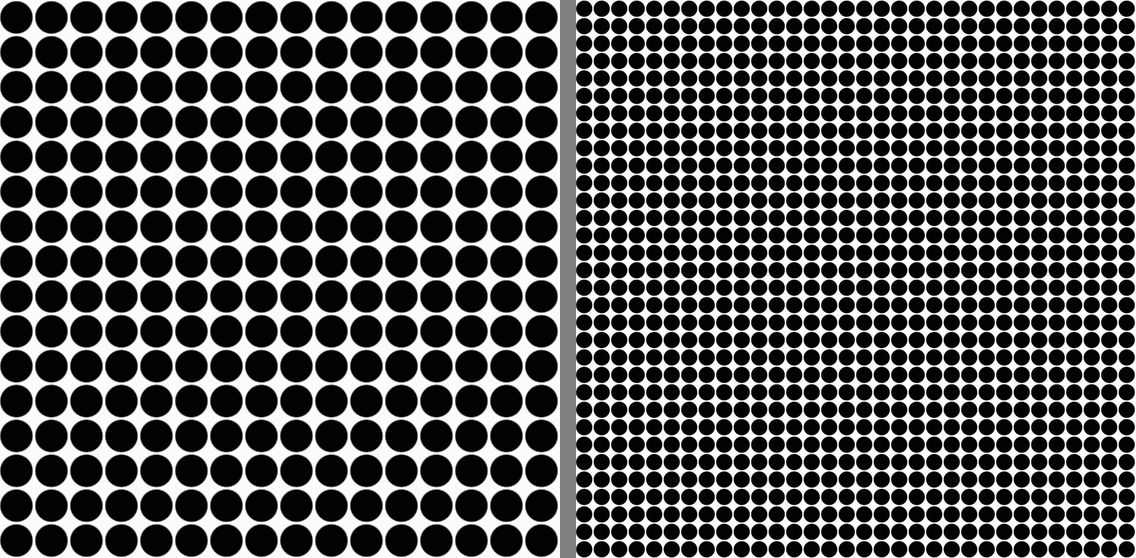
Left, the tile; right, the same tile 2 across and 2 down.
This pattern is drawn by a Shadertoy shader. Its source:

```glsl
// A square grid of large black dots on near-white, almost touching.
// Each cell is one wrapped repeat; a circle distance gives the dot, and
// a soft ramp smooths its rim. Whole repeat counts make it tile.

const vec2  REPEATS    = vec2(16.0, 16.0);
const vec2  DOT_CENTER = vec2(0.47, 0.5);   // dot position within its cell
const float DOT_RADIUS = 0.464;             // in units of the shorter cell side
const float EDGE_HALF  = 0.0215;            // half width of the soft rim
const vec3  DOT_COLOR  = vec3(0.006);
const vec3  PAPER      = vec3(0.984, 0.988, 0.982);

// Signed distance to the nearest dot, negative inside.
float dotGrid(vec2 uv, vec2 cellShape) {
    vec2 local = fract(uv * REPEATS - DOT_CENTER + 0.5) - 0.5;
    return length(local * cellShape) - DOT_RADIUS;
}

void mainImage(out vec4 fragColor, in vec2 fragCoord) {
    // Cell proportions keep the dots round on a canvas that is not square.
    vec2 cellSize = iResolution.xy / REPEATS;
    float unit = min(cellSize.x, cellSize.y);
    float dist = dotGrid(fragCoord / iResolution.xy, cellSize / unit);

    // Linear rim, never thinner than one pixel.
    float halfWidth = max(EDGE_HALF, 0.5 / unit);
    float paper = clamp(0.5 + 0.5 * dist / halfWidth, 0.0, 1.0);
    fragColor = vec4(mix(DOT_COLOR, PAPER, paper), 1.0);
}
```
